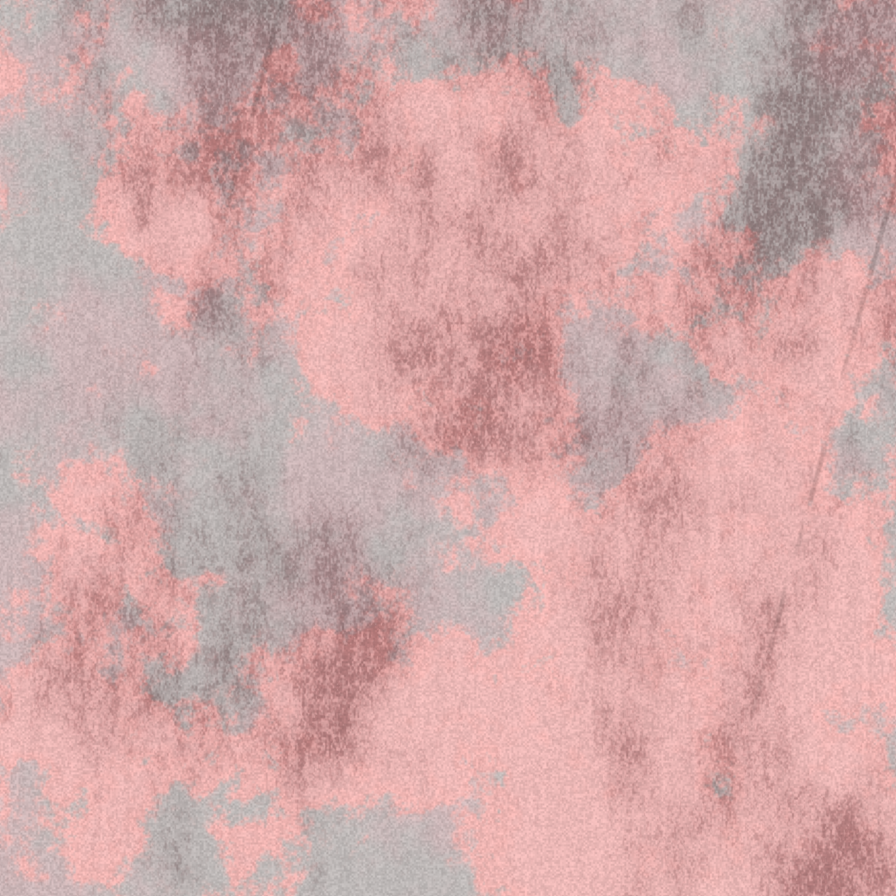
Reproduce this texture procedurally as a WebGL 1 fragment shader.

```glsl
precision highp float;
uniform vec2 u_resolution;

float hash(vec2 cell) {
  vec3 q = fract(cell.xyx * vec3(0.1031, 0.1030, 0.0973));
  q += dot(q, q.yzx + 33.33);
  return fract((q.x + q.y) * q.z);
}

float valueNoise(vec2 p) {
  vec2 cell = floor(p);
  vec2 f = fract(p);
  vec2 s = f * f * (3.0 - 2.0 * f);
  float bottom = mix(hash(cell), hash(cell + vec2(1.0, 0.0)), s.x);
  float top = mix(hash(cell + vec2(0.0, 1.0)), hash(cell + 1.0), s.x);
  return mix(bottom, top, s.y);
}

// Rotated octaves, normalised to a mean of one half
float fbm(vec2 p, float gain) {
  mat2 turn = mat2(0.8, 0.6, -0.6, 0.8);
  float sum = 0.0;
  float total = 0.0;
  float weight = 1.0;
  for (int i = 0; i < 6; i++) {
    sum += weight * valueNoise(p);
    total += weight;
    weight *= gain;
    p = turn * p * 2.03 + 17.3;
  }
  return sum / total;
}

// Upright threads broken into short, uneven fibres
float fibres(vec2 p) {
  float coarse = valueNoise(p * vec2(110.0, 30.0));
  float medium = valueNoise(p * vec2(260.0, 120.0) + 31.0);
  float fine = valueNoise(p * vec2(470.0, 330.0) + 57.0);
  return 0.24 * coarse + 0.33 * medium + 0.43 * fine;
}

// Thin slanted line between two heights
float scratch(vec2 p, float offset, float low, float high) {
  float wobble = 0.004 * (valueNoise(vec2(p.y * 9.0, offset * 40.0)) - 0.5);
  float dist = abs(p.x - 0.27 * p.y - offset + wobble);
  float span = smoothstep(low, low + 0.08, p.y)
             * (1.0 - smoothstep(high - 0.04, high, p.y));
  float wear = smoothstep(0.05, 0.65, valueNoise(p * vec2(60.0, 35.0)));
  return (1.0 - smoothstep(0.001, 0.0045, dist)) * span * wear;
}

void main() {
  vec2 p = gl_FragCoord.xy / u_resolution;

  vec3 coral = vec3(0.95, 0.71, 0.697);
  vec3 palePink = vec3(0.925, 0.722, 0.715);
  vec3 mauve = vec3(0.80, 0.715, 0.72);
  vec3 coolGrey = vec3(0.745, 0.725, 0.72);
  vec3 stainTint = vec3(0.82, 0.765, 0.77);

  // Grey clouds: a soft veil under ragged, speckled patches
  float cloud = fbm(p * 5.0 + vec2(3.7, 8.1), 0.66);
  float speckle = valueNoise(p * 300.0 + 7.0) - 0.5;
  float ragged = cloud + 0.05 * speckle;
  float veil = smoothstep(0.43, 0.58, ragged);
  float patches = smoothstep(0.465, 0.535, ragged);
  float cover = mix(veil, patches, 0.55);
  vec3 pink = mix(palePink, coral, smoothstep(0.38, 0.48, cloud));
  float coolness = smoothstep(0.36, 0.64, fbm(p * 8.0 + 41.0, 0.6));
  vec3 grey = mix(mauve, coolGrey, coolness);
  vec3 color = mix(pink, grey, cover);

  // Worn stains that fade out into fine fibres
  float stainField = fbm(p * vec2(5.5, 3.6) + vec2(23.0, 5.0), 0.6);
  float density = smoothstep(0.40, 0.76, stainField);
  float threshold = 0.76 - 0.34 * density;
  float stain = smoothstep(threshold - 0.22, threshold + 0.24, fibres(p));
  color *= mix(vec3(1.0), stainTint, stain * (0.35 + 0.65 * density));
  color *= mix(vec3(1.0), vec3(0.90, 0.86, 0.865), density);

  // Faint long threads
  float thread = valueNoise(p * vec2(170.0, 9.0) + 11.0) - 0.5;
  color *= 1.0 + 0.03 * thread;

  // Slanted scratches
  float scratches = scratch(p, 0.045, 0.72, 1.04)
                  + scratch(p, 0.785, 0.18, 0.82);
  color *= 1.0 - 0.13 * scratches;

  // Fine paper grain
  float grain = valueNoise(p * 460.0 + 73.0) - 0.5;
  color *= 1.0 + 0.14 * grain;

  gl_FragColor = vec4(clamp(color, 0.0, 1.0), 1.0);
}
```
